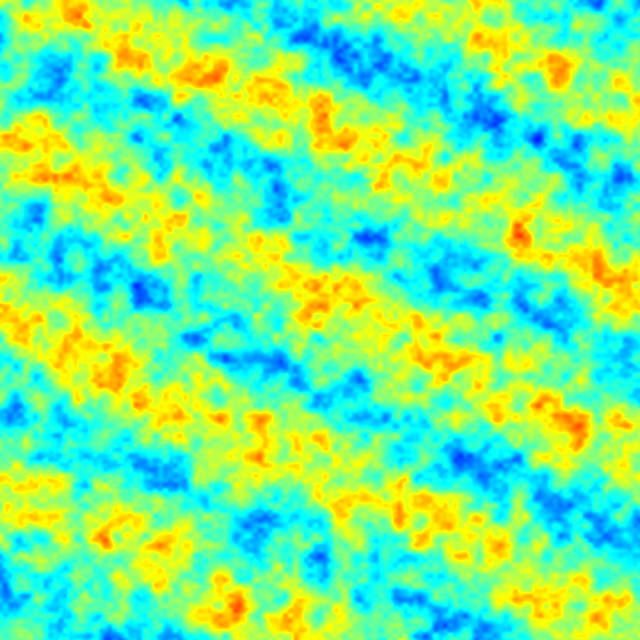
Give the GLSL for this pattern, as a Shadertoy shader.

```glsl
const float TAU = 6.2831853;
const vec2  BAND_FREQUENCY = vec2(1.83, 3.67);  // cycles across and up the canvas
const float BAND_PHASE = 2.87;                  // in cycles
const float BAND_AMPLITUDE = 0.13;
const float MEAN_LEVEL = 0.486;
const int   NOISE_OCTAVES = 3;
const float NOISE_FREQUENCY = 32.0;             // cells per canvas, coarsest octave
const float NOISE_AMPLITUDE = 0.13;
const float NOISE_GAIN = 0.56;
const vec2  OCTAVE_SHIFT = vec2(17.3, 41.7);

float hash(vec2 p) {
    return fract(sin(dot(p, vec2(127.1, 311.7))) * 43758.5453);
}

// Smooth value noise in -1..1
float valueNoise(vec2 p) {
    vec2 cell = floor(p);
    vec2 f = fract(p);
    vec2 w = f * f * (3.0 - 2.0 * f);
    float low  = mix(hash(cell), hash(cell + vec2(1.0, 0.0)), w.x);
    float high = mix(hash(cell + vec2(0.0, 1.0)), hash(cell + vec2(1.0)), w.x);
    return 2.0 * mix(low, high, w.y) - 1.0;
}

float fractalNoise(vec2 p) {
    float sum = 0.0;
    float amplitude = 1.0;
    for (int i = 0; i < NOISE_OCTAVES; i++) {
        sum += amplitude * valueNoise(p);
        p = 2.0 * p + OCTAVE_SHIFT;
        amplitude *= NOISE_GAIN;
    }
    return sum;
}

// Rainbow heat map: blue, cyan, green, yellow, red
vec3 heatColor(float level) {
    return clamp(1.5 - abs(4.0 * level - vec3(3.0, 2.0, 1.0)), 0.0, 1.0);
}

void mainImage(out vec4 fragColor, in vec2 fragCoord) {
    vec2 uv = fragCoord / iResolution.y;

    // Slanted sine bands, roughened by noise
    float band = cos(TAU * (dot(uv, BAND_FREQUENCY) - BAND_PHASE));
    float level = MEAN_LEVEL + BAND_AMPLITUDE * band
                + NOISE_AMPLITUDE * fractalNoise(uv * NOISE_FREQUENCY);

    fragColor = vec4(heatColor(level), 1.0);
}
```
